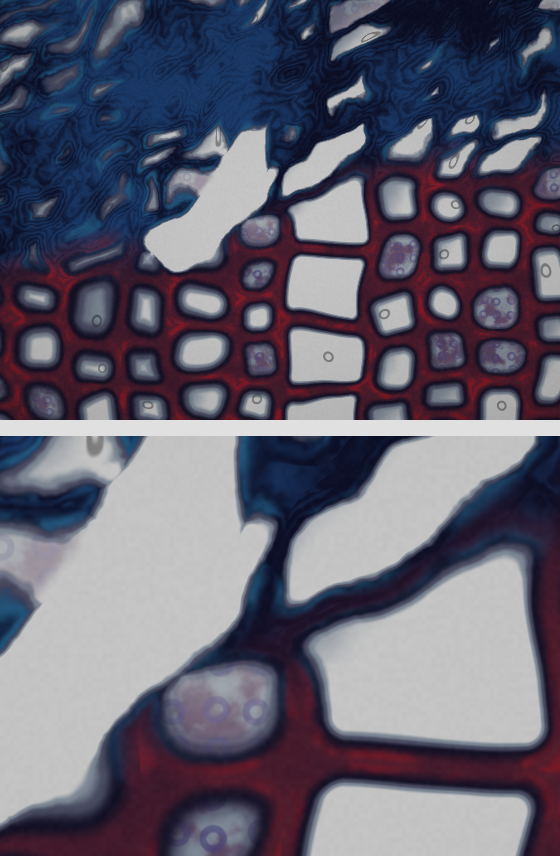
Top, the full canvas; bottom, a detail of the centre.
Give the GLSL for this texture, as a WebGL 2 fragment shader.

```glsl
#version 300 es
precision highp float;
// Stained plant tissue under a microscope: red-walled box cells below, crumpled blue cells above.
// Jittered columns are cut into jittered rows; each cell holds a rounded-box lumen, and its
// signed distance drives the wall stain, the dark rim and the soft light inside.
uniform vec2 u_resolution;
out vec4 fragColor;

const vec3 DARK = vec3(0.075, 0.065, 0.14);
const vec3 PALE = vec3(0.74, 0.74, 0.74);
const vec3 MIST = vec3(0.47, 0.51, 0.56);
const vec3 SLATE = vec3(0.27, 0.28, 0.36);
const vec3 RED = vec3(0.31, 0.11, 0.17);
const vec3 SCARLET = vec3(0.56, 0.09, 0.13);
const vec3 BLUE = vec3(0.10, 0.22, 0.40);
const vec3 TEAL = vec3(0.16, 0.45, 0.58);
const vec3 PLUM = vec3(0.30, 0.21, 0.32);
const float COLUMNS = 7.8;      // columns per canvas height
const float WIDE_X = 0.77;      // centre of the wide column
const float WIDEN = 0.3;        // how much that column is stretched
const float WALL = 0.014;       // half thickness of a wall
const float SLANT = 0.65;       // tilt of the blue cells

float hash(vec2 p) {
  vec3 q = fract(p.xyx * vec3(0.1031, 0.1030, 0.0973));
  q += dot(q, q.yzx + 33.33);
  return fract((q.x + q.y) * q.z);
}

float noise(vec2 p) {
  vec2 i = floor(p), f = fract(p);
  f = f * f * (3.0 - 2.0 * f);
  return mix(mix(hash(i), hash(i + vec2(1, 0)), f.x),
             mix(hash(i + vec2(0, 1)), hash(i + vec2(1, 1)), f.x), f.y);
}

float fbm(vec2 p) {
  float sum = 0.0, gain = 0.53;
  for (int i = 0; i < 4; i++) {
    sum += gain * noise(p);
    p = mat2(1.6, 1.2, -1.2, 1.6) * p + 7.3;
    gain *= 0.5;
  }
  return sum;
}

vec2 wobble(vec2 p) { return vec2(noise(p + 11.0), noise(p + 47.0)) - 0.5; }

float border(float k, float seed) { return k + 0.32 * (hash(vec2(k, seed)) - 0.5); }

// Jittered interval around t: lower end, upper end, index
vec3 interval(float t, float seed) {
  float k = floor(t);
  if (t < border(k, seed)) k -= 1.0;
  else if (t >= border(k + 1.0, seed)) k += 1.0;
  return vec3(border(k, seed), border(k + 1.0, seed), k);
}

float roundBox(vec2 p, vec2 size, float r) {
  vec2 d = abs(p) - size + r;
  return length(max(d, 0.0)) + min(max(d.x, d.y), 0.0) - r;
}

float taper(vec2 p, vec2 a, vec2 b, float ra, float rb) {
  float h = clamp(dot(p - a, b - a) / dot(b - a, b - a), 0.0, 1.0);
  return length(p - mix(a, b, h)) - mix(ra, rb, h);
}

void main() {
  vec2 p = gl_FragCoord.xy / u_resolution.y;
  float grain = fbm(p * 24.0), cloud = fbm(p * 5.0 + 3.0);

  // Stain front and crumpling of the blue tissue
  float front = 0.37 + 0.25 * smoothstep(0.3, 0.9, p.x) + 0.2 * (cloud - 0.5);
  float blue = smoothstep(-0.07, 0.07, p.y - front);
  vec2 q = p + wobble(p * 7.0) * mix(0.04, 0.10, blue) + wobble(p * 17.0) * mix(0.008, 0.035, blue);
  q.x -= 0.25 * max(q.y - 0.55, 0.0);

  // Column, then row inside the column
  float bend = tanh((q.x - WIDE_X) / 0.1);
  float u = COLUMNS * (q.x - WIDE_X) + 0.5 - WIDEN * bend;
  float du = COLUMNS - WIDEN / 0.1 * (1.0 - bend * bend);
  vec3 column = interval(u, 3.0);
  float wide = column.z == 0.0 ? 1.0 - blue : 0.0;
  float rows = column.z == 0.0 ? 5.9 : 7.3 + 2.2 * hash(vec2(column.z, 71.0));
  vec2 local = vec2((u - 0.5 * (column.x + column.y)) / du, 0.0);
  float y = q.y - SLANT * blue * local.x, high = max(y - 0.5, 0.0);
  float v = rows * (y + 0.4 * high * high) + 9.0 * hash(vec2(column.z, 29.0));
  float dv = rows * (1.0 + 0.8 * high);
  vec3 row = interval(v, column.z + 90.0);
  local.y = (v - 0.5 * (row.x + row.y)) / dv;
  vec2 id = vec2(column.z, row.z) + 40.0;
  float pick = hash(id + 5.3), shape = hash(id + 17.7), glow = hash(id + 31.1);

  // Lumen distance, squeezed shut where the tissue is crushed
  vec2 size = max(0.5 * vec2((column.y - column.x) / du, (row.y - row.x) / dv) - WALL, 0.012);
  float turn = 0.4 * (shape - 0.5) * (1.0 - wide);
  vec2 boxed = mat2(cos(turn), sin(turn), -sin(turn), cos(turn)) * local;
  float sd = roundBox(boxed, size, min(size.x, size.y) * mix(mix(0.5, 0.95, shape), 0.32, wide));
  float crush = smoothstep(0.46, 0.68, noise(p * 5.0 + 60.0))
              + 0.9 * exp(-dot((p - vec2(0.62, 0.83)) * vec2(5, 7), (p - vec2(0.62, 0.83)) * vec2(5, 7)));
  sd += blue * (0.028 * crush + 0.03 * (grain - 0.5));

  // Torn gap through the tissue
  float gap = min(taper(p, vec2(0.41, 0.43), vec2(0.58, 0.53), 0.065, 0.055),
                  taper(p, vec2(0.55, 0.53), vec2(0.65, 0.73), 0.055, 0.018));
  gap += 0.05 * (noise(p * 14.0) - 0.5) + 0.02 * (grain - 0.5);
  float open = 1.0 - smoothstep(-0.01, 0.01, gap);
  sd = min(sd, gap);

  // Stained walls: streaks run along the cell outlines
  float streak = 0.5 + 0.5 * sin(sd * 330.0 + 9.0 * cloud + 7.0 * grain);
  float outer = smoothstep(-0.002, 0.012, sd);
  vec3 redWall = mix(DARK, RED, outer * (0.55 + 0.7 * grain));
  redWall = mix(redWall, SCARLET, outer * streak * smoothstep(0.4, 0.7, grain) * 0.75);
  vec3 blueWall = mix(DARK * vec3(0.6, 0.85, 1.0), BLUE,
                      smoothstep(0.3, 0.72, cloud * 0.6 + grain * 0.3 + streak * 0.13));
  vec3 color = mix(redWall, blueWall, blue);
  color = mix(color, TEAL, blue * 0.5 * exp(-sd * sd / 4e-5) * smoothstep(0.35, 0.65, grain));

  // Light through the lumen, softer where out of focus
  float blur = (1.0 - smoothstep(0.25, 0.75, p.x)) * (1.0 - open) * (0.5 + cloud);
  float soft = mix(mix(0.026, 0.014, max(max(wide, open), blue)), 0.046, clamp(blur, 0.0, 1.0));
  float lumen = smoothstep(-0.15 * soft, soft, -sd);
  float level = mix(mix(0.5, 1.05, sqrt(glow)), 1.0, max(wide, open));
  float side = dot(local / size, vec2(0.16, -0.09)) * (1.0 - open) * (1.0 - 0.7 * wide);
  float light = lumen * (level + side) + 0.05 * (grain - 0.5) * lumen;
  color = mix(color, SLATE, smoothstep(0.04, 0.34, light));
  color = mix(color, MIST, smoothstep(0.34, 0.62, light));
  color = mix(color, PALE, smoothstep(0.62, 0.88, light));

  // Granular contents with small round bodies
  float filled = step(pick, 0.2) * (1.0 - wide) * (1.0 - open) * (1.0 - 0.6 * blue);
  vec3 pulp = mix(PLUM, MIST, smoothstep(0.35, 0.7, fbm(p * 42.0)));
  vec2 spot = p * 30.0;
  float body = length(fract(spot) - 0.5 + 0.3 * (hash(floor(spot)) - 0.5));
  pulp = mix(pulp, vec3(0.22, 0.18, 0.42), 0.6 * (1.0 - smoothstep(0.05, 0.12, abs(body - 0.24))));
  color = mix(color, pulp, 0.85 * filled * lumen);

  // Tiny bubbles, vignette and fine sensor grain
  float ring = abs(length(local - (vec2(shape, glow) - 0.5) * size) - 0.010);
  color *= 1.0 - 0.35 * step(0.68, pick) * lumen * (1.0 - open) * (1.0 - smoothstep(0.001, 0.004, ring));
  vec2 off = gl_FragCoord.xy / u_resolution - 0.5;
  color *= 1.04 - 0.35 * dot(off, off);
  color += 0.02 * (noise(p * 260.0) - 0.5);
  fragColor = vec4(clamp(color, 0.0, 1.0), 1.0);
}
```
